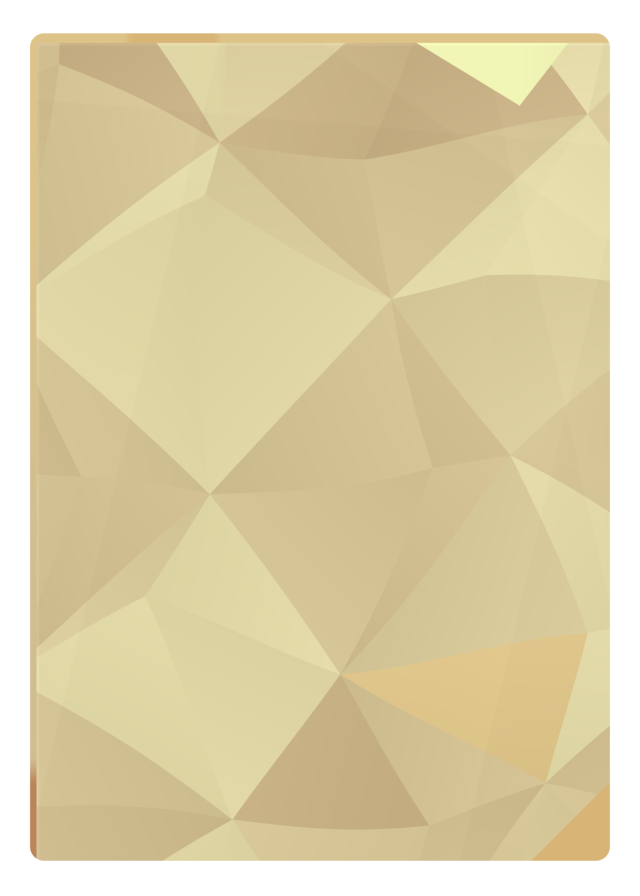
Reproduce this background procedurally as a Shadertoy shader.

```glsl
const vec3 PAPER = vec3(1.0);
const vec3 PALE  = vec3(0.875, 0.840, 0.645);
const vec3 TAN   = vec3(0.815, 0.745, 0.565);
const vec3 DARK  = vec3(0.755, 0.665, 0.495);
const vec3 GOLD  = vec3(0.865, 0.765, 0.535);
const vec3 AMBER = vec3(0.850, 0.705, 0.465);
const vec3 RUST  = vec3(0.730, 0.520, 0.350);
const vec3 GLINT = vec3(0.945, 0.960, 0.715);

const vec2  CARD_CENTER = vec2(0.5, 0.701);
const vec2  CARD_HALF   = vec2(0.453, 0.646);
const float CARD_RADIUS = 0.022;
const vec2  RIM         = vec2(0.010, 0.015);   // left and top strip widths

const vec2  LATTICE_CENTER = vec2(0.585, 0.68);
const float LATTICE_ANGLE  = 0.76;
const float CELL           = 0.385;
const float VERTEX_JITTER  = 0.19;
const float HUB_JITTER     = 0.25;
const float BEND           = 0.012;             // curvature of the seams
const float SHADING        = 0.045;             // gradient inside a facet
const float FOLD_CONTRAST  = 0.012;

const vec2 GOLD_SPOT = vec2(0.85, 0.30);
const vec2 GLINT_TIP = vec2(0.812, 1.234);

float hash(vec2 p) {
    return fract(sin(dot(p, vec2(127.1, 311.7))) * 43758.5453);
}

vec2 hash2(vec2 p) {
    return vec2(hash(p), hash(p + 37.3));
}

vec2 toLattice(vec2 p) {
    float c = cos(LATTICE_ANGLE), s = sin(LATTICE_ANGLE);
    p -= LATTICE_CENTER;
    return vec2(c * p.x + s * p.y, c * p.y - s * p.x) / CELL + 0.5;
}

// Corner k of a cell, counterclockwise, shared with its neighbours
vec2 corner(vec2 cell, int k) {
    k = k % 4;
    vec2 id = cell + vec2(k == 1 || k == 2, k >= 2);
    return id + (hash2(id) * 2.0 - 1.0) * VERTEX_JITTER;
}

// Signed distance to the line a-b, negative on its left
float edge(vec2 p, vec2 a, vec2 b) {
    vec2 d = normalize(b - a);
    return dot(p - a, vec2(d.y, -d.x));
}

float triangle(vec2 p, vec2 a, vec2 b, vec2 c) {
    return max(edge(p, a, b), max(edge(p, b, c), edge(p, c, a)));
}

float roundBox(vec2 p, vec2 halfSize, float r) {
    vec2 q = abs(p) - halfSize + r;
    return length(max(q, 0.0)) + min(max(q.x, q.y), 0.0) - r;
}

float cover(float d, float px) {
    return smoothstep(px, -px, d);
}

vec3 facetColor(vec2 cell, float seed) {
    bool isTan = mod(cell.x + cell.y, 2.0) < 0.5;
    float pick = hash(vec2(seed, 3.1));
    float tone = isTan ? (pick < 0.28 ? 1.85 : 0.95) : (pick < 0.20 ? 0.70 : 0.05);
    tone += (hash(vec2(seed, 8.7)) - 0.5) * 0.35;
    return mix(mix(PALE, TAN, clamp(tone, -0.2, 1.0)), DARK, clamp(tone - 1.0, 0.0, 1.0));
}

// Jittered diamonds, each fanned into four facets around an off-centre hub
vec3 facets(vec2 p, float px) {
    vec2 q = toLattice(p + BEND * sin(p.yx * vec2(8.0, 9.5) + vec2(1.0, 2.6)));
    vec2 goldSpot = toLattice(GOLD_SPOT);
    vec4 sum = vec4(0.0);
    for (int j = -1; j <= 1; j++)
    for (int i = -1; i <= 1; i++) {
        vec2 cell = floor(q) + vec2(i, j);
        vec2 hub = cell + 0.5 + (hash2(cell + 71.7) * 2.0 - 1.0) * HUB_JITTER;
        for (int k = 0; k < 4; k++) {
            vec2 a = corner(cell, k), b = corner(cell, k + 1);
            float d = triangle(q, hub, a, b);
            float seed = hash(cell + float(k) * 5.3) * 50.0;
            vec3 col = facetColor(cell, seed);
            if (triangle(goldSpot, hub, a, b) < 0.0) col = GOLD;
            float turn = 6.2832 * hash(vec2(seed, 1.9));
            col += SHADING * dot(q - (hub + a + b) / 3.0, vec2(cos(turn), sin(turn)));
            sum += vec4(col, 1.0) * cover(d, px / CELL);
        }
    }
    return sum.rgb / max(sum.a, 0.001);
}

void mainImage(out vec4 fragColor, in vec2 fragCoord) {
    vec2 p = fragCoord / iResolution.x;
    p.y *= 1.399 * iResolution.x / iResolution.y;
    float px = 0.8 / iResolution.x;
    vec3 col = facets(p, px);

    // Faint long folds across the facets
    for (float n = 1.0; n < 6.0; n++) {
        float turn = 3.1416 * hash(vec2(n, 4.2));
        vec2 at = CARD_CENTER + (hash2(vec2(n, 9.4)) - 0.5) * vec2(0.8, 1.1);
        float side = dot(p - at, vec2(cos(turn), sin(turn)));
        col += FOLD_CONTRAST * smoothstep(-0.003, 0.003, side) * exp(-7.0 * abs(side));
    }

    // Bright wedge and amber corner
    vec2 g = p - GLINT_TIP;
    float wedge = max(dot(g, vec2(-0.52, -0.855)), dot(g, vec2(0.79, -0.613)));
    col = mix(col, GLINT - 0.25 * max(g.x, 0.0), cover(wedge, px));
    float amber = (0.775 - p.x + p.y) * 0.707;
    col = mix(col, AMBER, cover(amber, px));

    // Strips along the left and top rims
    vec2 inset = p - CARD_CENTER + CARD_HALF * vec2(1.0, -1.0);
    float strip = min(inset.x - RIM.x, -inset.y - RIM.y);
    vec3 stripColor = mix(RUST, mix(TAN, GOLD, smoothstep(0.4, 1.2, p.y)), smoothstep(0.17, 0.22, p.y));
    stripColor = mix(stripColor, AMBER, cover(abs(p.x - 0.27) - 0.07, 0.01));
    col = mix(col, stripColor, cover(strip, px));
    col += 0.03 * smoothstep(0.004, 0.0, abs(strip - 0.002));

    float card = roundBox(p - CARD_CENTER, CARD_HALF, CARD_RADIUS);
    fragColor = vec4(mix(PAPER, col, cover(card, px)), 1.0);
}
```
